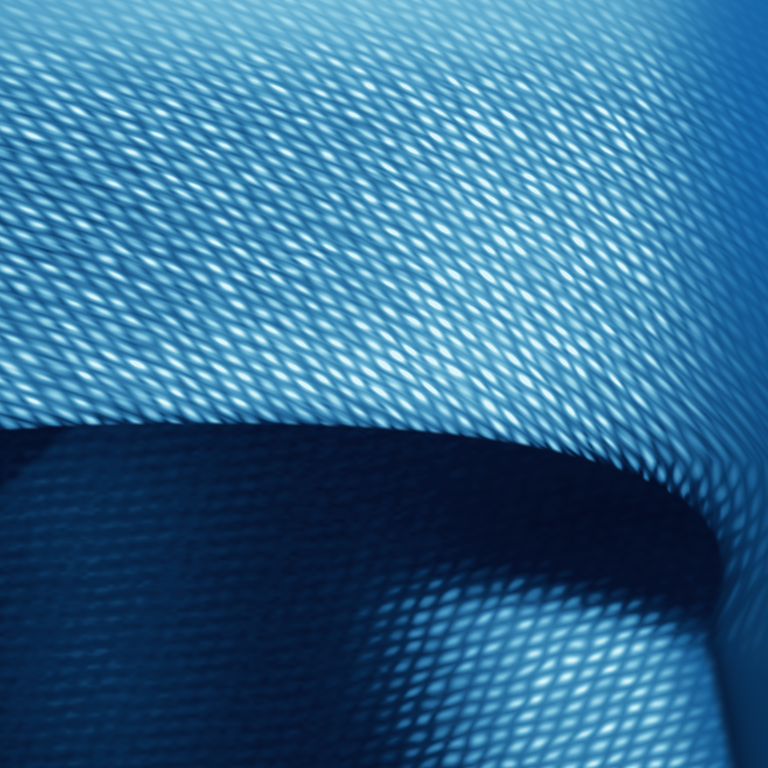
Reproduce this texture procedurally as a Shadertoy shader.

```glsl
// Folded blue woven cloth: a lit twill roll above a shadowed hollow with a second lit fold.
#define STITCH_WIDTH 0.0285
#define STITCH_HEIGHT 0.0190
#define STITCH_TILT 0.52
#define CHAIN_LEAN 0.46
#define STITCH_CONTRAST 0.46
#define FIBRE_GRAIN 0.16
#define FOLD_CENTRE vec2(0.27, 0.255)
#define FOLD_RADII vec2(0.67, 0.194)
#define FOLD_POWER 2.4
#define SIDE_BLUE vec3(0.05, 0.34, 0.59)

float hash(vec2 p) {
    return fract(sin(dot(p, vec2(127.1, 311.7))) * 43758.5453);
}

float noise(vec2 p) {
    vec2 i = floor(p), f = fract(p);
    f = f * f * (3.0 - 2.0 * f);
    return mix(mix(hash(i), hash(i + vec2(1, 0)), f.x),
               mix(hash(i + vec2(0, 1)), hash(i + vec2(1, 1)), f.x), f.y);
}

float glow(vec2 p, vec2 centre, vec2 size) {
    vec2 q = (p - centre) / size;
    return exp(-dot(q, q));
}

// Tone ramp from black-blue to pale highlight
vec3 clothColour(float tone) {
    vec3 ramp[8] = vec3[8](
        vec3(0.01, 0.03, 0.11), vec3(0.02, 0.07, 0.18),
        vec3(0.03, 0.17, 0.32), vec3(0.12, 0.38, 0.58),
        vec3(0.22, 0.53, 0.71), vec3(0.37, 0.67, 0.81),
        vec3(0.58, 0.82, 0.90), vec3(0.86, 0.96, 0.98));
    float t = clamp(tone, 0.0, 0.999) * 7.0;
    int i = int(t);
    return mix(ramp[i], ramp[i + 1], fract(t));
}

// Signed distance to the rim of the roll, positive on the lit cloth
float rimDistance(vec2 p) {
    vec2 d = p - FOLD_CENTRE;
    float pinch = 0.019 * smoothstep(0.255, 0.17, p.y);
    float flare = 0.19 * max(0.165 - p.y, 0.0);
    d.x += pinch - flare;
    vec2 q = max(vec2(abs(d.x), d.y) / FOLD_RADII, 0.0001);
    vec2 qn = pow(q, vec2(FOLD_POWER));
    float r = pow(qn.x + qn.y, 1.0 / FOLD_POWER);
    vec2 slope = pow(q / r, vec2(FOLD_POWER - 1.0)) / FOLD_RADII;
    return (r - 1.0) / length(slope);
}

// Rounded stitches with deep grooves between the chains, centred about zero
float stitches(vec2 c) {
    c += 0.3 * (vec2(noise(c * 0.8), noise(c * 0.8 + 37.0)) - 0.5);
    vec2 f = fract(c) - 0.5;
    float body = exp(-pow(abs(f.x) / 0.36, 2.6) - pow(f.y / 0.33, 2.0));
    return body * (0.75 + 0.5 * hash(floor(c))) - 0.42;
}

vec3 rollCloth(vec2 p, float d) {
    // Rows follow the rim; chains lean across them
    float bend = smoothstep(0.75, 0.97, p.x) * smoothstep(0.55, 0.3, p.y);
    float x = p.x - clamp(d, 0.0, 0.08) * bend;
    float arc = x + 0.22 * x * x + 0.9 * max(0.4 - p.y, 0.0) * smoothstep(0.7, 0.95, x);
    float u = arc / STITCH_WIDTH;
    float v = (d + 0.25 * d * d) / STITCH_HEIGHT;
    vec2 cell = vec2(u + CHAIN_LEAN * v, v + STITCH_TILT * u);
    float weave = stitches(cell);
    float fibre = noise(cell * vec2(1.6, 4.5)) - 0.5;

    float side = smoothstep(0.83, 1.05, p.x + 0.03 * p.y);
    float focus = (1.0 - 0.75 * smoothstep(0.84, 1.0, p.y)) * (1.0 - 0.75 * side);
    focus *= smoothstep(0.12, 0.27, p.y);

    // Broad light and shade
    float tone = 0.65;
    tone += 0.13 * glow(p, vec2(0.66, 0.64), vec2(0.19, 0.24));
    tone += 0.08 * glow(p, vec2(0.42, 0.52), vec2(0.28, 0.07));
    tone += 0.14 * glow(p, vec2(0.38, 1.02), vec2(0.45, 0.13));
    tone -= 0.06 * glow(p, vec2(0.0, 0.70), vec2(0.22, 0.16));
    tone -= 0.22 * side;
    tone -= 0.24 * smoothstep(0.62, 0.90, p.x) * exp(-max(d, 0.0) / 0.065);
    tone -= 0.24 * exp(-max(d, 0.0) / 0.014);
    tone -= 0.10 * smoothstep(0.3, 0.05, p.y);
    tone += focus * (STITCH_CONTRAST * weave + FIBRE_GRAIN * fibre);
    vec3 blue = SIDE_BLUE * (0.7 + 0.5 * smoothstep(0.1, 0.9, p.y));
    return mix(clothColour(tone), blue, 0.65 * side);
}

vec3 hollowCloth(vec2 p, float d) {
    vec2 cell = vec2(p.x - 0.4 * p.y, p.y - 0.2 * p.x) / vec2(0.027, 0.0195);
    float weave = stitches(cell);

    // Second fold catching the light
    float crest = 0.255 - 0.55 * pow(max(p.x - 0.57, 0.0), 2.0);
    float lit = smoothstep(0.025, -0.07, p.y - crest) * smoothstep(0.45, 0.74, p.x + 0.12 * p.y);
    float rim = smoothstep(0.085, 0.0, -d) * smoothstep(0.7, 0.9, p.x);
    float dots = smoothstep(0.04, -0.03, p.y - crest) * smoothstep(0.42, 0.56, p.x);

    // Shadow tones
    float tone = 0.155;
    tone += 0.13 * glow(p, vec2(0.13, 0.14), vec2(0.19, 0.28));
    tone += 0.06 * glow(p, vec2(0.05, 0.36), vec2(0.25, 0.10));
    tone -= 0.07 * glow(p, vec2(0.80, 0.33), vec2(0.25, 0.08));
    tone += 0.06 * glow(p, vec2(0.52, 0.15), vec2(0.12, 0.18));
    tone -= 0.09 * smoothstep(0.012, -0.012, p.x - 1.1 * (p.y - 0.36)) * smoothstep(0.34, 0.37, p.y);
    tone += lit * (0.48 + 0.06 * glow(p, vec2(0.77, 0.13), vec2(0.15)));
    tone -= 0.19 * rim * lit;
    float bands = cos(6.2832 * (p.y - 0.06 * p.x) / 0.0205);
    tone += 0.018 * bands * smoothstep(0.6, 0.2, p.x);
    tone += weave * (0.03 + (0.16 * dots + 0.2 * lit) * (1.0 - 0.7 * rim));
    tone += 0.04 * (noise(p * vec2(110.0, 190.0)) - 0.5);
    return mix(clothColour(tone), SIDE_BLUE, 0.5 * rim * lit);
}

void mainImage(out vec4 fragColor, in vec2 fragCoord) {
    vec2 p = fragCoord / iResolution.xy;
    float d = rimDistance(p);
    float softness = mix(0.012, 0.003, smoothstep(0.14, 0.32, p.y));
    float cover = smoothstep(-softness, softness, d);
    vec3 colour = mix(hollowCloth(p, d), rollCloth(p, d), cover);
    fragColor = vec4(colour, 1.0);
}
```
